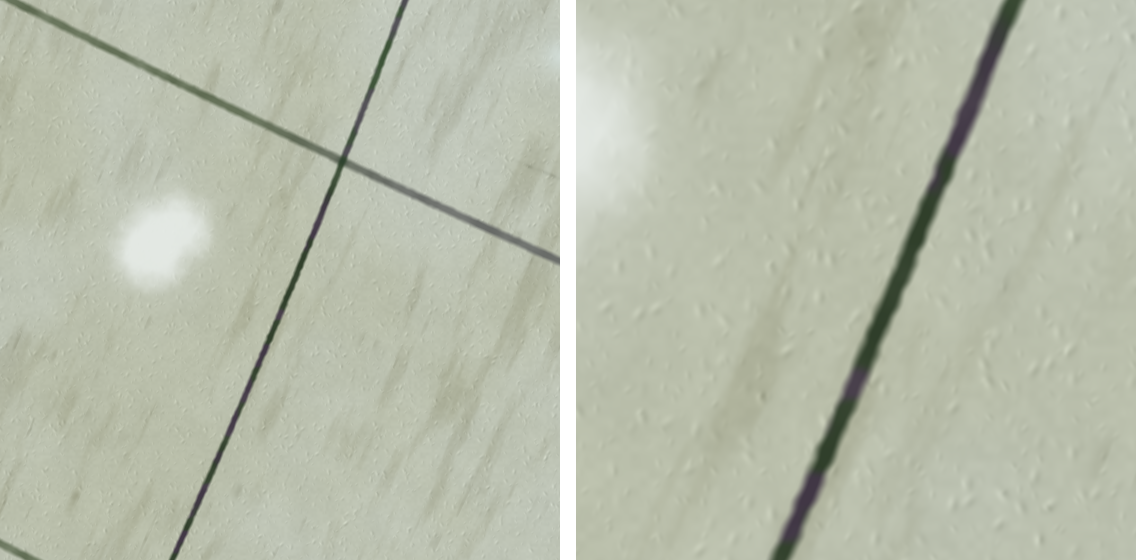
Left, the full canvas; right, a detail of the centre.
Reproduce this texture procedurally as a three.js fragment shader.

```glsl
// Pale stone floor tiles seen close up: a tilted, slightly bowed grid of dark joints,
// with faint veins along one tile axis, tiny embossed grains and a soft lamp reflection.
// Joints come from repeated tile coordinates; the wear comes from layered value noise.

varying vec2 vUv;

float hash(vec2 p) {
  return fract(sin(dot(p, vec2(127.1, 311.7))) * 43758.5453);
}

float noise(vec2 p) {
  vec2 i = floor(p), f = fract(p);
  f = f * f * (3.0 - 2.0 * f);
  return mix(mix(hash(i), hash(i + vec2(1.0, 0.0)), f.x),
             mix(hash(i + vec2(0.0, 1.0)), hash(i + 1.0), f.x), f.y);
}

float fbm(vec2 p) {
  float sum = 0.0, amp = 0.5;
  for (int i = 0; i < 4; i++) {
    sum += amp * noise(p);
    p = p * 2.03 + 17.3;
    amp *= 0.5;
  }
  return sum / 0.9375;
}

// Tile coordinates: whole numbers fall on the joints
vec2 tileCoord(vec2 uv) {
  vec2 p = uv - vec2(0.612, 0.712);
  return vec2((p.x - 0.4 * p.y + 0.039 * p.y * p.y) / 0.96,
              (p.y + 0.47 * p.x - 0.0265 * p.x * p.x) / 0.98);
}

// Scattered grains, each a pale fleck with a dark flank
float grains(vec2 uv, float cells) {
  vec2 g = uv * cells, base = floor(g);
  float sum = 0.0;
  for (int y = -1; y <= 1; y++) {
    for (int x = -1; x <= 1; x++) {
      vec2 id = base + vec2(float(x), float(y));
      vec2 d = g - id - vec2(hash(id + 3.1), hash(id + 7.7));
      float a = 0.6 + 1.6 * hash(id + 5.3);
      d = vec2(cos(a) * d.x + sin(a) * d.y, cos(a) * d.y - sin(a) * d.x);
      float strength = smoothstep(0.55, 1.0, hash(id + 11.9));
      float fleck = exp(-dot(d * vec2(3.2, 6.5), d * vec2(3.2, 6.5)));
      vec2 e = d + vec2(0.05, 0.26);
      float flank = exp(-dot(e * vec2(3.2, 6.0), e * vec2(3.2, 6.0)));
      sum += strength * (fleck - 0.9 * flank);
    }
  }
  return sum;
}

void main() {
  vec2 uv = vUv;
  vec2 tile = tileCoord(uv);

  // Stone: warm and cool clouds, cooler towards the upper right
  float cool = smoothstep(0.2, 0.8, fbm(uv * 4.0 + 2.0) + 0.28 * (uv.x + uv.y - 1.0));
  vec3 color = mix(vec3(0.725, 0.745, 0.665), vec3(0.755, 0.78, 0.73), cool);
  color += 0.035 * (fbm(uv * vec2(24.0, 18.0)) - 0.5);
  color += 0.022 * (noise(uv * 190.0) - 0.5);

  // Veins drawn out along the tile's long joint
  float vein = fbm(vec2(tile.x * 30.0, tile.y * 6.0) + 4.0);
  color -= vec3(0.05, 0.055, 0.065) * smoothstep(0.52, 0.82, vein);
  float scar = noise(vec2(tile.x * 75.0, tile.y * 13.0) + 31.0);
  color -= vec3(0.075, 0.08, 0.085) * smoothstep(0.84, 1.0, scar) * noise(uv * 60.0);

  // Grains in two sizes
  color += 0.055 * grains(uv, 75.0) + 0.03 * grains(uv + 0.37, 120.0);

  // Short scratch near the right edge
  vec2 s = uv - vec2(0.965, 0.695);
  float scratch = exp(-pow((s.y + 0.42 * s.x) / 0.004, 2.0)) * smoothstep(0.05, 0.02, abs(s.x));
  color -= 0.1 * scratch * noise(uv * 90.0);

  // Lamp reflection: ragged bright core, soft halo, and a glint at the right edge
  vec2 q = uv - vec2(0.283, 0.568);
  q = vec2(q.x - 0.25 * q.y, q.y);
  float r = length(q * vec2(1.0, 0.95)) + 0.045 * (fbm(uv * 22.0) - 0.5);
  float core = smoothstep(0.102, 0.045, r);
  float halo = exp(-dot(q, q) / 0.011);
  float glint = exp(-dot(uv - vec2(1.0, 0.9), uv - vec2(1.0, 0.9)) / 0.0008);
  color = mix(color, vec3(0.84, 0.865, 0.85), 0.42 * halo);
  color = mix(color, vec3(0.91, 0.93, 0.915), 0.85 * core);
  color = mix(color, vec3(0.84, 0.89, 0.88), 0.65 * glint);

  // Joints: distance to the nearest one in each direction, with rough edges
  vec2 joint = abs(fract(tile + 0.5) - 0.5) * vec2(0.887, 0.886);
  joint += 0.0016 * (vec2(noise(uv * 130.0), noise(uv * 110.0 + 9.0)) - 0.5);
  float tint = noise(uv * 48.0 + 5.0);
  float wear = fbm(uv * 28.0 + 13.0);

  // Broad, faded joint running across
  float across = smoothstep(0.0115, 0.002, joint.y) * (0.72 + 0.45 * wear);
  vec3 fadedGrout = mix(vec3(0.37, 0.42, 0.32), vec3(0.41, 0.42, 0.41), smoothstep(0.4, 0.8, uv.x));
  color = mix(color, fadedGrout + 0.06 * (tint - 0.5), clamp(across, 0.0, 0.95));

  // Narrow, dark joint running up, with green and violet tints
  float along = smoothstep(0.0085, 0.0018, joint.x) * (0.85 + 0.2 * wear);
  vec3 darkGrout = mix(vec3(0.17, 0.23, 0.15), vec3(0.24, 0.20, 0.26), smoothstep(0.35, 0.75, tint));
  darkGrout += vec3(0.05, 0.08, 0.05) * smoothstep(0.6, 0.8, uv.y);
  color = mix(color, darkGrout, clamp(along, 0.0, 0.97));

  // Dark green stain where the joints cross
  color = mix(color, vec3(0.17, 0.25, 0.18), 0.75 * exp(-dot(joint, joint) / 0.00006));

  gl_FragColor = vec4(color, 1.0);
}
```
